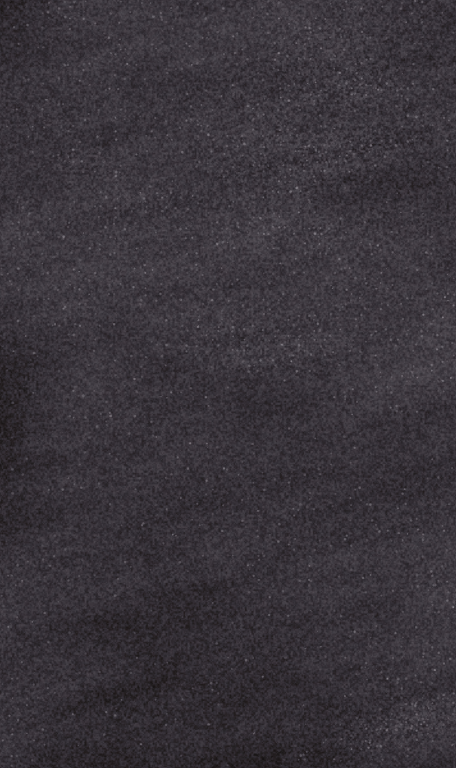
Reproduce this texture procedurally as a Shadertoy shader.

```glsl
// A dusty, half-wiped blackboard: cloudy slate with slanted eraser smears,
// faint chalk scratches, fine grain and bright specks of chalk dust.
// Layered value noise gives the tone; jittered grids scatter the dust.

float hash(vec2 p) {
    vec3 q = fract(vec3(p.xyx) * 0.1031);
    q += dot(q, q.yzx + 33.33);
    return fract((q.x + q.y) * q.z);
}

float noise(vec2 p) {
    vec2 i = floor(p), f = fract(p);
    f = f * f * (3.0 - 2.0 * f);
    return mix(mix(hash(i), hash(i + vec2(1, 0)), f.x),
               mix(hash(i + vec2(0, 1)), hash(i + vec2(1, 1)), f.x), f.y);
}

float fbm(vec2 p) {
    float sum = 0.0, gain = 0.5;
    for (int i = 0; i < 5; i++) {
        sum += gain * noise(p);
        p = mat2(1.6, 1.2, -1.2, 1.6) * p + 17.3;
        gain *= 0.5;
    }
    return sum;
}

vec2 turn(vec2 p, float a) {
    return vec2(cos(a) * p.x + sin(a) * p.y, cos(a) * p.y - sin(a) * p.x);
}

// Soft elliptical smudge, 1 at its centre
float smudge(vec2 p, vec2 centre, vec2 size, float angle) {
    vec2 q = turn(p - centre, angle) / size;
    return exp(-dot(q, q));
}

// Thin, broken strokes left by chalk, mostly falling to the right
float scratches(vec2 p) {
    float sum = 0.0;
    for (int i = 0; i < 16; i++) {
        float k = float(i);
        vec2 centre = vec2(hash(vec2(k, 3.0)) * 0.6, hash(vec2(k, 8.0)));
        float angle = i % 3 == 0 ? 0.25 : -0.75 + 0.3 * hash(vec2(k, 5.0));
        vec2 size = vec2(0.04 + 0.06 * hash(vec2(k, 6.0)), 0.003 + 0.004 * hash(vec2(k, 7.0)));
        sum += smudge(p, centre, size, angle) * hash(vec2(k, 9.0));
    }
    return sum * smoothstep(0.2, 0.7, noise(p * 70.0));
}

// Dust grains on a jittered grid; density sets how many cells hold one
float dust(vec2 p, float cells, float density) {
    vec2 id = floor(p * cells);
    vec2 jitter = 0.25 + 0.5 * vec2(hash(id + 11.0), hash(id + 47.0));
    float d = length(fract(p * cells) - jitter) / cells;
    float present = step(hash(id + 71.0), density);
    float radius = 0.0011 + 0.0008 * hash(id + 29.0);
    return present * (0.35 + 0.65 * hash(id + 93.0)) * (1.0 - smoothstep(0.3 * radius, 1.5 * radius, d));
}

void mainImage(out vec4 fragColor, in vec2 fragCoord) {
    vec2 p = fragCoord / iResolution.y;
    p.x *= 0.59375 * iResolution.y / iResolution.x;

    // Clouds and eraser streaks that rise gently to the right
    vec2 warped = p + 0.03 * vec2(noise(p * 7.0), noise(p * 7.0 + 40.0));
    float clouds = fbm(turn(warped, 0.3) * vec2(4.0, 8.0) + 5.0) - 0.48;
    float streaks = fbm(turn(warped, 0.2) * vec2(6.0, 42.0) + 60.0) - 0.48;

    // Chalky patches
    float chalk = 0.8 * smudge(p, vec2(0.34, 0.55), vec2(0.08, 0.035), -0.1)
                + 0.7 * smudge(p, vec2(0.42, 0.80), vec2(0.20, 0.12), 0.2)
                + 0.5 * smudge(p, vec2(0.48, 0.93), vec2(0.12, 0.06), 0.2)
                + 0.8 * smudge(p, vec2(0.53, 0.06), vec2(0.09, 0.03), 0.2)
                + 0.4 * smudge(p, vec2(0.10, 0.80), vec2(0.10, 0.03), -0.7);
    chalk *= 0.5 + noise(turn(p, 0.2) * vec2(14.0, 45.0));

    // Worn dark areas at the left edge, the foot and the corners
    float worn = 0.9 * smudge(p, vec2(-0.01, 0.42), vec2(0.06, 0.13), 0.0)
               + 0.5 * smudge(p, vec2(0.20, 0.07), vec2(0.22, 0.09), 0.1)
               + 0.4 * smudge(p, vec2(0.40, 0.37), vec2(0.16, 0.06), 0.1)
               + 0.5 * smudge(p, vec2(0.0, 1.0), vec2(0.08, 0.20), 0.0)
               + 0.4 * (1.0 - smoothstep(0.0, 0.04, p.y));

    float tone = 0.214 + 0.016 * p.y + 0.12 * clouds + 0.07 * streaks
               + 0.032 * chalk - 0.075 * worn + 0.04 * scratches(p);

    // Board grain, rougher where chalk has caught
    float grain = 0.12 * (noise(p * 350.0) - 0.5) + 0.08 * (noise(p * 600.0 + 9.0) - 0.5);
    tone += grain * (0.85 + 0.35 * chalk);

    // Chalk dust, thicker on the chalky patches
    float density = clamp(0.09 + 0.35 * chalk + 0.5 * clouds - 0.08 * worn, 0.02, 0.6);
    tone += 0.17 * dust(p, 150.0, density) + 0.22 * dust(p + 3.7, 85.0, 0.5 * density);

    // Violet slate, turning to a warmer black in the dark parts
    float slate = smoothstep(0.11, 0.20, tone);
    vec3 tint = mix(vec3(0.010, -0.008, -0.004), vec3(0.005, -0.014, 0.013), slate);
    tint.r += 0.012 * (noise(p * 300.0 + 70.0) - 0.5);
    fragColor = vec4(clamp(tone + tint, 0.0, 1.0), 1.0);
}
```
